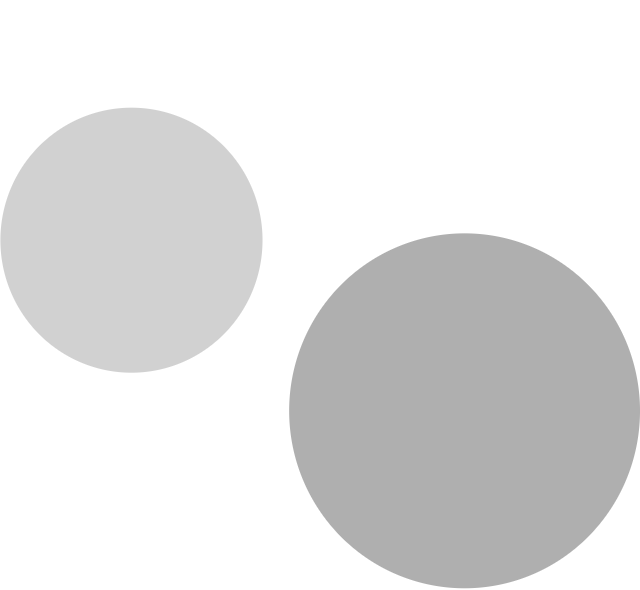
Reproduce this background procedurally as a Shadertoy shader.

```glsl
// Two flat grey discs on a white ground: a pale one at the upper left and
// a larger, darker one at the lower right. Each is an ellipse in canvas
// units, whose edge is smoothed over about one pixel.

#define PAPER        vec3(1.0)
#define PALE_GREY    vec3(0.82)
#define DARK_GREY    vec3(0.685)
#define PALE_CENTER  vec2(0.2054, 0.5929)
#define PALE_RADII   vec2(0.2048, 0.2246)
#define DARK_CENTER  vec2(0.7259, 0.3037)
#define DARK_RADII   vec2(0.2741, 0.3008)

// Approximate signed distance to an ellipse, in canvas units
float ellipseDistance(vec2 p, vec2 radii) {
    vec2 q = p / radii;
    float len = length(q);
    float slope = length(q / radii) / max(len, 1e-4);
    return (len - 1.0) / max(slope, 1e-4);
}

// Coverage of an ellipse, from 0 outside to 1 inside
float ellipseMask(vec2 uv, vec2 center, vec2 radii) {
    // Scale both axes to units of the canvas height
    vec2 scale = vec2(iResolution.x / iResolution.y, 1.0);
    float dist = ellipseDistance((uv - center) * scale, radii * scale);
    return clamp(0.5 - dist * iResolution.y, 0.0, 1.0);
}

void mainImage(out vec4 fragColor, in vec2 fragCoord) {
    vec2 uv = fragCoord / iResolution.xy;

    // Layer the discs over the ground
    vec3 color = PAPER;
    color = mix(color, PALE_GREY, ellipseMask(uv, PALE_CENTER, PALE_RADII));
    color = mix(color, DARK_GREY, ellipseMask(uv, DARK_CENTER, DARK_RADII));

    fragColor = vec4(color, 1.0);
}
```
